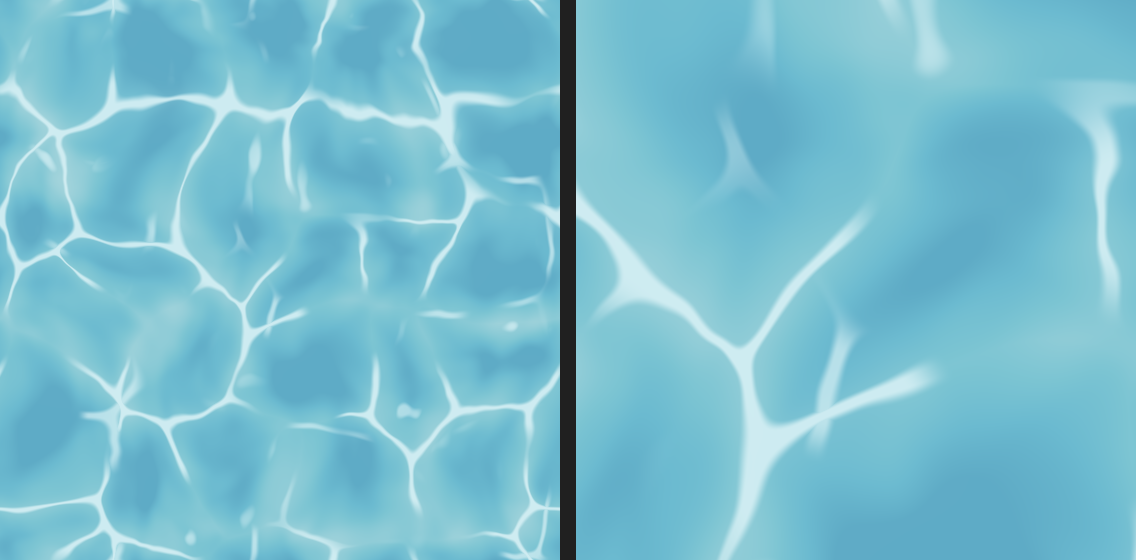
Left: the whole. Right: its middle third, enlarged.
Reproduce this texture procedurally as a Shadertoy shader.

```glsl
const vec2 CELLS = vec2(5.0);
const vec3 DEEP = vec3(0.37, 0.67, 0.775);
const vec3 BLUE = vec3(0.42, 0.73, 0.815);
const vec3 TEAL = vec3(0.485, 0.77, 0.825);
const vec3 PALE = vec3(0.64, 0.83, 0.86);
const vec3 FOAM = vec3(0.82, 0.93, 0.95);

// Whole cell index wrapped into 0 .. period - 1, safe from rounding
vec2 wrapCell(vec2 cell, vec2 period) {
    return cell - period * floor((cell + 0.5) / period);
}

vec2 hash2(vec2 cell, float seed) {
    uvec2 q = uvec2(cell + 0.5) * uvec2(1597u, 3571u) + uint(seed) * 7919u;
    uint n = (q.x ^ (q.y << 8u)) * 747796405u + q.y;
    n = ((n >> 15u) ^ n) * 277803737u;
    n = ((n >> 13u) ^ n) * 668265263u;
    n ^= n >> 16u;
    return vec2(n & 65535u, n >> 16u) / 65535.0;
}

float cornerSlope(vec2 cell, vec2 offset, vec2 period, float seed) {
    float angle = 6.28318 * hash2(wrapCell(cell, period), seed).x;
    return dot(vec2(cos(angle), sin(angle)), offset);
}

// Gradient noise that wraps after a whole number of cells
float gradientNoise(vec2 uv, vec2 period, float seed) {
    vec2 p = uv * period, i = floor(p), f = p - i;
    vec2 w = f * f * f * (f * (f * 6.0 - 15.0) + 10.0);
    vec2 e = vec2(1.0, 0.0);
    float low = mix(cornerSlope(i, f, period, seed),
                    cornerSlope(i + e, f - e, period, seed), w.x);
    float high = mix(cornerSlope(i + e.yx, f - e.yx, period, seed),
                     cornerSlope(i + 1.0, f - 1.0, period, seed), w.x);
    return mix(low, high, w.y);
}

vec2 warp(vec2 uv, vec2 period, float amount, float seed) {
    return uv + amount * vec2(gradientNoise(uv, period, seed),
                              gradientNoise(uv, period, seed + 1.0));
}

vec2 cellPoint(vec2 cell, vec2 period, float seed) {
    return cell + 0.04 + 0.92 * hash2(wrapCell(cell, period), seed);
}

// Distance to the cell border, rounded where borders meet
float borderDistance(vec2 p, vec2 period, float roundness, float seed) {
    vec2 base = floor(p), nearestCell = base, nearest = vec2(9.0);
    for (int y = -2; y <= 2; y++)
    for (int x = -2; x <= 2; x++) {
        vec2 cell = base + vec2(x, y);
        vec2 toPoint = cellPoint(cell, period, seed) - p;
        if (dot(toPoint, toPoint) < dot(nearest, nearest)) {
            nearest = toPoint;
            nearestCell = cell;
        }
    }
    float total = 0.0;
    for (int y = -2; y <= 2; y++)
    for (int x = -2; x <= 2; x++) {
        if (x == 0 && y == 0) continue;
        vec2 toPoint = cellPoint(nearestCell + vec2(x, y), period, seed) - p;
        float d = dot(0.5 * (nearest + toPoint), normalize(toPoint - nearest));
        total += exp(-d * roundness);
    }
    return -log(total) / roundness;
}

vec3 waterColor(float tone) {
    vec3 color = mix(DEEP, BLUE, clamp(tone / 0.25, 0.0, 1.0));
    color = mix(color, TEAL, clamp((tone - 0.25) / 0.25, 0.0, 1.0));
    return mix(color, PALE, clamp((tone - 0.5) / 0.5, 0.0, 1.0));
}

// Bright filament with a soft edge
float filament(float d, float width, float blur) {
    return 1.0 - smoothstep(width * 0.3 - blur, width + blur, d);
}

void mainImage(out vec4 fragColor, in vec2 fragCoord) {
    vec2 uv = fragCoord / iResolution.xy;
    float pixel = 0.6 * CELLS.y / iResolution.y;

    // Bent cell network with slightly ragged borders
    vec2 bent = warp(uv, vec2(4.0), 0.085, 11.0);
    bent = warp(bent, vec2(12.0), 0.014, 21.0);
    vec2 ragged = warp(bent, vec2(32.0), 0.004, 23.0);
    float d = borderDistance(ragged * CELLS, CELLS, 32.0, 4.0);

    // Cloudy depth, hanging streaks and brushed veils
    float cloud = gradientNoise(bent, vec2(4.0), 31.0)
                + 0.6 * gradientNoise(bent, vec2(9.0), 32.0)
                + 0.2 * gradientNoise(ragged, vec2(22.0), 35.0);
    float streak = gradientNoise(bent, vec2(20.0, 4.0), 33.0);
    float veil = smoothstep(0.0, 0.4, gradientNoise(bent, vec2(6.0, 5.0), 34.0));
    float tone = 0.52 - 1.4 * max(d, 0.0) + 0.6 * cloud
               + 0.22 * streak + 0.28 * veil;
    vec3 color = waterColor(tone);

    // Main filaments swell, thin out and break
    float strength = smoothstep(-0.22, 0.06, gradientNoise(uv, vec2(6.0), 41.0));
    float swell = 0.8 + 1.1 * gradientNoise(uv, vec2(14.0), 42.0);
    float line = filament(d, 0.042 * max(swell, 0.3), pixel) * strength;
    float glow = (0.25 + 0.3 * veil) * exp(-13.0 * max(d, 0.0)) * strength;

    // Short wisps from a second network
    vec2 drift = warp(warp(uv, vec2(5.0), 0.07, 51.0), vec2(24.0), 0.006, 55.0);
    float wispDistance = borderDistance(drift * 4.0, vec2(4.0), 40.0, 8.0);
    float wispMask = smoothstep(0.08, 0.32, gradientNoise(uv, vec2(8.0), 53.0));
    float wisp = 0.75 * wispMask * filament(wispDistance, 0.032, pixel);

    // Small flecks of foam in the veils
    float fleck = gradientNoise(ragged, vec2(19.0, 13.0), 61.0);
    fleck = 0.8 * veil * smoothstep(0.34, 0.48, fleck);

    color = mix(color, PALE, glow);
    color = mix(color, FOAM, max(0.95 * line, max(wisp, fleck)));
    fragColor = vec4(color, 1.0);
}
```
